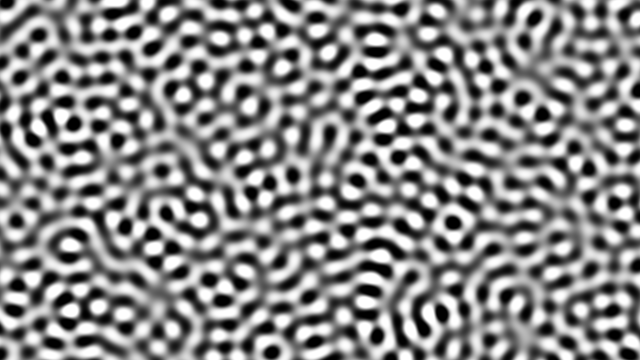
Reproduce this pattern procedurally as a Shadertoy shader.

```glsl
const int   WAVE_COUNT = 64;       // plane waves summed
const float FREQUENCY = 16.2;      // mean ripples per canvas height
const float FREQUENCY_SPREAD = 0.2; // relative width of the frequency band
const float VERTICAL_BIAS = 0.35;  // extra strength of waves running up the canvas
const float BLACK_LEVEL = -2.1;    // field value drawn black, in deviations
const float WHITE_LEVEL = 1.88;    // field value drawn white, in deviations
const float SEED = 7.0;
const float PI = 3.14159265;

float hash(vec2 p) {
    return fract(sin(dot(p, vec2(127.1, 311.7))) * 43758.5453);
}

// Band-limited random field with zero mean and unit deviation
float rippleField(vec2 p) {
    float sum = 0.0;
    float power = 0.0;
    for (int i = 0; i < WAVE_COUNT; i++) {
        float id = float(i);

        // Evenly spread directions with jitter, frequencies in a narrow ring
        float angle = PI * (id + hash(vec2(id, SEED))) / float(WAVE_COUNT);
        float spread = FREQUENCY_SPREAD * (hash(vec2(id, SEED + 1.0)) - 0.5);
        float phase = 2.0 * PI * hash(vec2(id, SEED + 2.0));
        vec2 direction = vec2(cos(angle), sin(angle));

        float amplitude = 1.0 + VERTICAL_BIAS * direction.y * direction.y;
        float frequency = FREQUENCY * (1.0 + spread);
        sum += amplitude * cos(2.0 * PI * frequency * dot(direction, p) + phase);
        power += 0.5 * amplitude * amplitude;
    }
    return sum * inversesqrt(power);
}

void mainImage(out vec4 fragColor, in vec2 fragCoord) {
    vec2 p = fragCoord / iResolution.y;

    // Soft tone curve from black spots to the bright network
    float tone = smoothstep(BLACK_LEVEL, WHITE_LEVEL, rippleField(p));
    fragColor = vec4(vec3(tone), 1.0);
}
```
